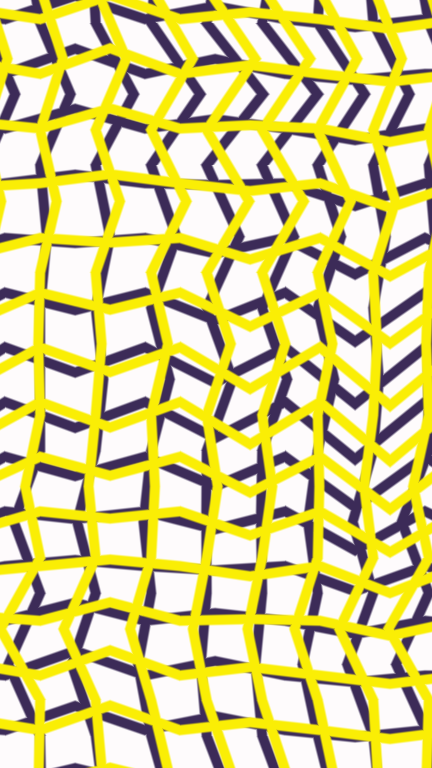
Reproduce this pattern procedurally as a WebGL 2 fragment shader.

```glsl
#version 300 es
precision highp float;

uniform vec2 u_resolution;
out vec4 outColor;

// Lengths are fractions of the canvas width; y runs down from the top.
const float ASPECT = 16.0 / 9.0;
const float TAU = 6.2831853;
const vec3 PAPER = vec3(0.995, 0.985, 0.99);
const vec3 YELLOW = vec3(0.98, 0.935, 0.02);
const vec3 PURPLE = vec3(0.235, 0.17, 0.345);

const float HALF_WIDTH = 0.0116;
const float SOFTNESS = 0.0032;
const vec2 LINE_GAP = vec2(0.1285, 0.1266);   // between uprights, between rungs
const vec2 LINE_START = vec2(0.093, 0.171);
const vec2 BEND_GAP = vec2(0.162, 0.165);     // between bends along x, along y
const vec2 BEND_START = vec2(0.093, 0.301);
const vec2 PURPLE_SHIFT = vec2(-0.081, 0.082);

float wave(float t, float crest, float period) {
    return cos(TAU * (t - crest) / period);
}

// Sideways reach of the upright zigzags
float uprightSwing(vec2 p) {
    return 0.019 + 0.058 * wave(p.y, 0.347, 2.08)
                 + 0.028 * wave(p.y, 1.778, 0.764)
                 + 0.032 * wave(p.x, 0.53, 1.0);
}

// Downward reach of the rung zigzags
float rungSwing(vec2 p) {
    return 0.039 - 0.060 * wave(p.y, 0.139, 1.48)
                 + 0.039 * wave(p.x, 0.926, 1.39);
}

// Every second bend stays on the base line, the others swing out
float bendOffset(float index, float base, float along, bool upright) {
    if (mod(index, 2.0) < 0.5) return 0.0;
    return upright ? uprightSwing(vec2(base, along)) : rungSwing(vec2(along, base));
}

// Distance to the nearest zigzag of one family
float zigzagDistance(vec2 p, bool upright, vec2 shift) {
    int side = upright ? 0 : 1;
    int run = 1 - side;
    float start = BEND_START[run] + shift[run];
    float gap = BEND_GAP[run];
    float bendPos = (p[run] - start) / gap;
    float bend = floor(bendPos);
    float nearest = round((p[side] - LINE_START[side]) / LINE_GAP[side]);
    float dist = 1.0;
    for (int i = -2; i <= 2; i++) {
        float base = LINE_START[side] + (nearest + float(i)) * LINE_GAP[side];
        float a = bendOffset(bend, base, start + bend * gap, upright);
        float b = bendOffset(bend + 1.0, base, start + (bend + 1.0) * gap, upright);
        float slope = (b - a) / gap;
        float offset = p[side] - base - mix(a, b, bendPos - bend);
        dist = min(dist, abs(offset) * inversesqrt(1.0 + slope * slope));
    }
    return dist;
}

// Coverage of uprights and rungs together
float netCoverage(vec2 p, vec2 shift) {
    float dist = min(zigzagDistance(p, true, shift), zigzagDistance(p, false, shift));
    return 1.0 - smoothstep(HALF_WIDTH - SOFTNESS, HALF_WIDTH + SOFTNESS, dist);
}

void main() {
    vec2 uv = gl_FragCoord.xy / u_resolution;
    vec2 p = vec2(uv.x, (1.0 - uv.y) * ASPECT);

    // Purple net below, yellow net on top
    vec3 color = mix(PAPER, PURPLE, netCoverage(p, PURPLE_SHIFT));
    color = mix(color, YELLOW, netCoverage(p, vec2(0.0)));
    outColor = vec4(color, 1.0);
}
```
